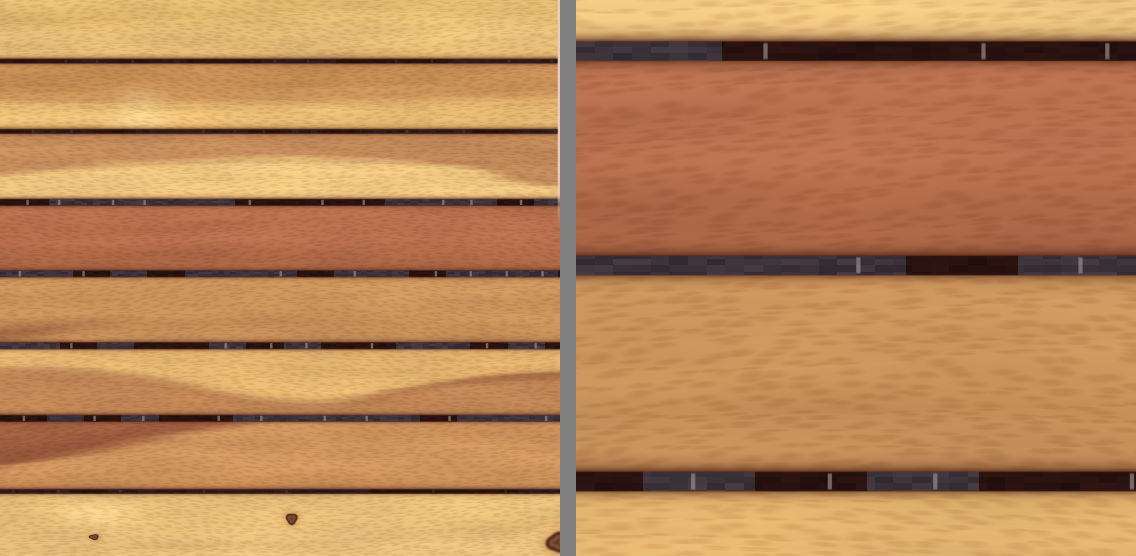
Left, the full canvas; right, a detail of the centre.
Write a Shadertoy shader that draws this texture.

```glsl
// Eight horizontal oiled hardwood slats with dark gaps, flowing grain and a few knots.

float hash(vec2 p) {
    return fract(sin(dot(p, vec2(127.1, 311.7))) * 43758.5);
}

// Cellular noise: distance to the nearest scattered point.
float cells(vec2 p) {
    vec2 id = floor(p);
    float d = 1.5;
    for (int i = 0; i < 9; i++) {
        vec2 c = id + vec2(i % 3 - 1, i / 3 - 1);
        d = min(d, distance(p, c + vec2(hash(c), hash(c + 41.3))));
    }
    return d;
}

// Layered, warped sines that run along the slat.
float grain(vec2 p) {
    float sum = 0.0, amp = 0.5;
    for (int i = 0; i < 6; i++) {
        sum += amp * sin(p.y + 1.6 * sin(p.x + 0.4 * p.y));
        p = p * vec2(1.55, 1.9) + vec2(2.3, 1.7 + sum);
        amp *= 0.72;
    }
    return sum;
}

// Height of a gap's centre, measured down from the top.
float gapAt(float k) {
    return 0.110 + 0.126 * k + 0.0005 * k * k;
}

void mainImage(out vec4 fragColor, in vec2 fragCoord) {
    vec2 uv = fragCoord / iResolution.xy;
    float x = uv.x, y = 1.0 - uv.y, px = 1.0 / iResolution.y;

    // Find the slat and the signed distance to the nearest gap.
    float slat = 0.0, gap = 0.0, d = 1.0;
    for (float k = 0.0; k < 7.0; k++) {
        float off = y - gapAt(k);
        float dist = abs(off) - (k > 1.0 && k < 6.0 ? 0.0058 : 0.0038);
        slat += step(0.0, off);
        if (dist < d) { d = dist; gap = k; }
    }
    float top = gapAt(slat - 1.0);
    float v = (y - top) / (gapAt(slat) - top);
    int n = int(slat);

    // Knots: centre and radius; they also bend the grain around them.
    vec3 knots[3] = vec3[3](vec3(0.521, 0.933, 0.010), vec3(0.168, 0.966, 0.008), vec3(0.995, 0.976, 0.018));
    float bend = 0.0;
    for (int i = 0; i < 3; i++) {
        vec2 q = (vec2(x, y) - knots[i].xy) / knots[i].z;
        bend += q.y * exp(-dot(q, q) * 0.12);
    }
    float figure = grain(vec2(x * 3.0 + slat * 5.7, v * 6.0 - bend * 0.7 + slat * 2.1));

    // Upper and lower wood tones of each slat, split by a flowing line.
    vec3 upper[8] = vec3[8](
        vec3(0.89, 0.73, 0.45), vec3(0.78, 0.56, 0.34), vec3(0.77, 0.55, 0.36), vec3(0.72, 0.44, 0.31),
        vec3(0.80, 0.59, 0.37), vec3(0.90, 0.72, 0.45), vec3(0.64, 0.38, 0.26), vec3(0.91, 0.75, 0.48));
    vec3 lower[8] = vec3[8](
        vec3(0.91, 0.75, 0.48), vec3(0.91, 0.74, 0.46), vec3(0.94, 0.78, 0.51), vec3(0.69, 0.42, 0.29),
        vec3(0.78, 0.57, 0.36), vec3(0.76, 0.53, 0.34), vec3(0.81, 0.58, 0.37), vec3(0.92, 0.76, 0.50));
    float split[8] = float[8](0.5, 0.53 + 0.05 * sin(x * 6.0),
        0.4 + 0.9 * (x - 0.5) * (x - 0.5) + 0.2 * smoothstep(0.8, 1.0, x), 0.6, 0.62 + 0.06 * sin(x * 8.0),
        0.35 + 0.45 * exp(-pow((x - 0.55) * 4.0, 2.0)), 0.66 - 1.3 * x, 0.5);
    float side = v - split[n] + 0.04 * figure;
    float soft = n == 1 ? 0.2 : 0.09;
    vec3 wood = mix(upper[n], lower[n], smoothstep(-soft, soft, side));

    // Dark heartwood veins and pale patches.
    float vein = 0.0;
    if (n == 5) vein = exp(-pow(side / 0.07, 2.0)) * (0.3 + 0.7 * smoothstep(0.45, 1.0, x));
    if (n == 4) vein = exp(-pow((v - 0.85 + 0.9 * x) / 0.12, 2.0)) * smoothstep(0.3, 0.0, x);
    if (n == 6) vein = 0.6 * exp(-pow((side + 0.12) / 0.1, 2.0)) * smoothstep(0.55, 0.1, x);
    wood = mix(wood, vec3(0.50, 0.27, 0.19), 0.55 * vein);
    float pale = exp(-pow((x - 0.25) * 22.0, 2.0)) * float(n == 1) * smoothstep(0.1, 0.9, v);
    pale += exp(-pow((x - 0.17) * 16.0, 2.0) - pow((v - 0.3) * 5.0, 2.0)) * float(n == 7);
    wood = mix(wood, vec3(0.97, 0.86, 0.60), 0.6 * pale);

    // Grain streaks, short pores and broad blotches.
    wood *= 1.0 + figure * vec3(0.026, 0.036, 0.046);
    float pore = 1.0 - smoothstep(0.1, 0.55, cells(vec2(x * 45.0, y * 220.0 + figure * 0.8 + 3.0 * sin(x * 7.0 + slat))));
    wood *= 1.02 - pore * vec3(0.06, 0.085, 0.12);
    wood *= 0.96 + 0.07 * cells(vec2(x * 5.0, y * 22.0) + slat * 3.1);

    // Knots with a pale halo, a dark rim and a brown core.
    for (int i = 0; i < 3; i++) {
        vec2 q = (vec2(x, y) - knots[i].xy) / knots[i].z;
        if (i == 1) q.y *= 1.7;
        float r = length(q) + 0.12 * sin(atan(q.y, q.x) * 3.0 + float(i)) + 0.04 * figure;
        wood = mix(wood, vec3(0.80, 0.56, 0.32), 0.4 * smoothstep(2.4, 1.0, r));
        wood = mix(wood, vec3(0.52, 0.33, 0.23), smoothstep(1.15, 0.8, r));
        wood = mix(wood, vec3(0.28, 0.14, 0.09), 0.8 * exp(-pow((r - 0.85) * 4.5, 2.0)) + 0.6 * exp(-r * r * 9.0));
    }

    // Rounded slat edges, deeper on the underside.
    float below = step(0.5, v);
    float edge = exp(-max(d, 0.0) / mix(0.0028, 0.0036, below));
    wood = mix(wood, vec3(0.33, 0.15, 0.09), edge * mix(0.65, 0.85, below));

    // Gaps: shadow, slate-coloured backing segments and thin glints.
    float cell = x * 15.0 + 0.35 * gap;
    vec2 id = vec2(floor(cell), gap);
    float wide = gap > 1.0 && gap < 6.0 ? 1.0 : 0.25;
    vec3 hollow = mix(vec3(0.16, 0.07, 0.06), vec3(0.24, 0.20, 0.23), wide * step(0.35, hash(id)));
    hollow *= 0.8 + 0.35 * hash(floor(vec2(x * 90.0, y * 260.0)));
    float tick = abs(fract(cell) - 0.2 - 0.6 * hash(id + 7.0)) / 15.0;
    float glint = (1.0 - smoothstep(0.0008, 0.0008 + 1.5 * px, tick)) * step(0.45, hash(id + 19.0));
    hollow = mix(hollow, vec3(0.62, 0.58, 0.57), 0.65 * wide * glint * smoothstep(0.0, -0.002, d));
    vec3 col = mix(hollow, wood, smoothstep(-px, px, d));

    // Pale backdrop past the slat ends at the upper right.
    float end = smoothstep(0.996 - px, 0.996 + px, x) * smoothstep(0.42, 0.3, y);
    fragColor = vec4(mix(col, vec3(0.93, 0.79, 0.73), end), 1.0);
}
```
